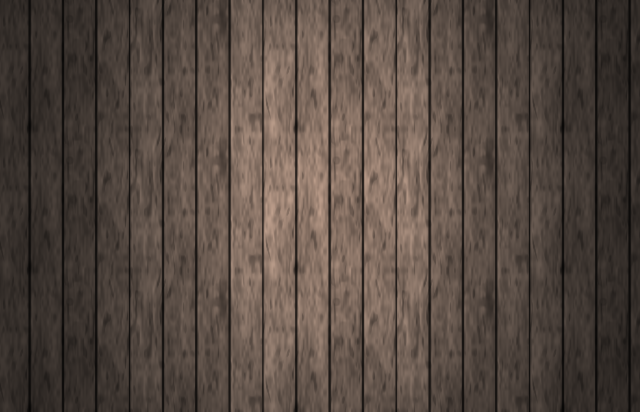
Reproduce this texture procedurally as a WebGL 1 fragment shader.

```glsl
precision highp float;
// Weathered vertical wooden planks lit by a warm, tall central glow.
uniform vec2 u_resolution;

const float PLANKS = 19.2;        // planks across the canvas
const float SEAM_START = 0.8875;  // first seam, in plank widths
const float TILE_PLANKS = 8.0;    // planks before the wood repeats
const float TILE_HEIGHT = 0.221;  // height of one repeat, in canvas widths

float hash(vec2 p) {
  vec3 q = fract(vec3(p.xyx) * 0.1031);
  q += dot(q, q.yzx + 33.33);
  return fract((q.x + q.y) * q.z);
}

// Value noise that wraps vertically after rows cells.
float noise(vec2 p, float rows) {
  vec2 cell = floor(p);
  vec2 f = fract(p);
  f = f * f * (3.0 - 2.0 * f);
  float y0 = mod(cell.y, rows);
  float y1 = mod(cell.y + 1.0, rows);
  float low = mix(hash(vec2(cell.x, y0)), hash(vec2(cell.x + 1.0, y0)), f.x);
  float high = mix(hash(vec2(cell.x, y1)), hash(vec2(cell.x + 1.0, y1)), f.x);
  return mix(low, high, f.y);
}

// Noise with the given columns per plank and rows per vertical repeat.
float fibre(vec2 wood, float columns, float rows, float seed) {
  return noise(vec2(wood.x * columns + seed, wood.y * rows), rows);
}

float spot(vec2 p, vec2 centre, vec2 size) {
  vec2 d = (p - centre) / size;
  return exp(-dot(d, d));
}

// Distance along a unit cycle, signed and centred on the given phase.
float wrapped(float v, float phase) {
  return fract(v - phase + 0.5) - 0.5;
}

float grain(vec2 wood) {
  float bend = fibre(wood, 2.0, 4.0, 71.0) - 0.5;
  vec2 bent = wood + vec2(0.22 * bend, 0.0);
  float broad = fibre(bent, 4.0, 3.0, 11.0) - 0.5;
  float strands = fibre(bent, 10.0, 8.0, 137.0) - 0.5;
  float fine = fibre(wood, 18.0, 22.0, 311.0) - 0.5;
  float flecks = smoothstep(0.64, 0.92, fibre(bent, 11.0, 12.0, 523.0));
  return 1.0 + 0.18 * broad + 0.26 * strands + 0.24 * fine - 0.20 * flecks;
}

// Dark, broken scars on the knotty planks.
float scars(vec2 local, float plank, vec2 wood) {
  float y = wrapped(local.y, 0.77);
  float right = spot(vec2(local.x, y), vec2(0.76, 0.0), vec2(0.18, 0.15));
  float middle = spot(vec2(local.x, y), vec2(0.42, 0.03), vec2(0.28, 0.18));
  float area = right * (1.0 - step(0.5, abs(plank - 6.0)));
  area += 0.7 * middle * (1.0 - step(0.5, abs(plank - 2.0)));
  float broken = smoothstep(0.35, 0.72, fibre(wood, 5.0, 18.0, 701.0));
  return area * broken;
}

// Alternating plank tones, darkest at planks two, five and six.
float plankTone(float plank) {
  return 1.0 - 0.075 * cos(6.28318 * (plank - 2.0) / 3.5);
}

// Dark gap with a soft shadow and a pale edge on its right.
float seamShade(vec2 local, float plank, float pixel) {
  float x = wrapped(local.x, 0.0);
  float thin = 1.0 - step(0.5, mod(plank + step(0.0, -x), 4.0));
  float nick = spot(vec2(x, wrapped(local.y, 0.02)), vec2(0.0), vec2(0.08, 0.05));
  nick *= 1.0 - step(0.5, abs(plank + step(x, 0.0) - 1.0));
  float halfWidth = mix(0.034, 0.022, thin);
  float blur = max(pixel * 0.65, 0.012);
  float gap = 1.0 - smoothstep(halfWidth - blur, halfWidth + blur, abs(x));
  float shadow = exp(-abs(x) / 0.055);
  float edge = spot(vec2(x, 0.0), vec2(0.085, 0.0), vec2(0.025, 1.0));
  return (1.0 - 0.68 * gap) * (1.0 - 0.18 * shadow)
    * (1.0 + 0.10 * edge) * (1.0 - 0.55 * nick);
}

float glow(vec2 uv) {
  vec2 d = uv - vec2(0.51, 0.53);
  return exp(-10.0 * d.x * d.x - 2.2 * d.y * d.y);
}

void main() {
  vec2 uv = gl_FragCoord.xy / u_resolution;
  vec2 p = gl_FragCoord.xy / u_resolution.x;

  // Plank index and repeating wood coordinates.
  float across = p.x * PLANKS - SEAM_START;
  float plank = mod(floor(across) + 1.0, TILE_PLANKS);
  vec2 local = vec2(fract(across), fract(p.y / TILE_HEIGHT));
  vec2 wood = vec2(plank + local.x, p.y / TILE_HEIGHT);

  // Wood surface and joints.
  float surface = grain(wood) * plankTone(plank);
  surface *= 1.0 - 0.42 * scars(local, plank, wood);
  surface *= seamShade(local, plank, PLANKS / u_resolution.x);

  // Warm light falling away towards cool, dark corners.
  float light = glow(uv);
  vec3 tint = mix(vec3(1.0, 0.88, 0.80), vec3(1.0, 0.835, 0.735), light);
  vec3 colour = tint * (0.165 + 0.425 * light) * surface;
  gl_FragColor = vec4(clamp(colour, 0.0, 1.0), 1.0);
}
```
